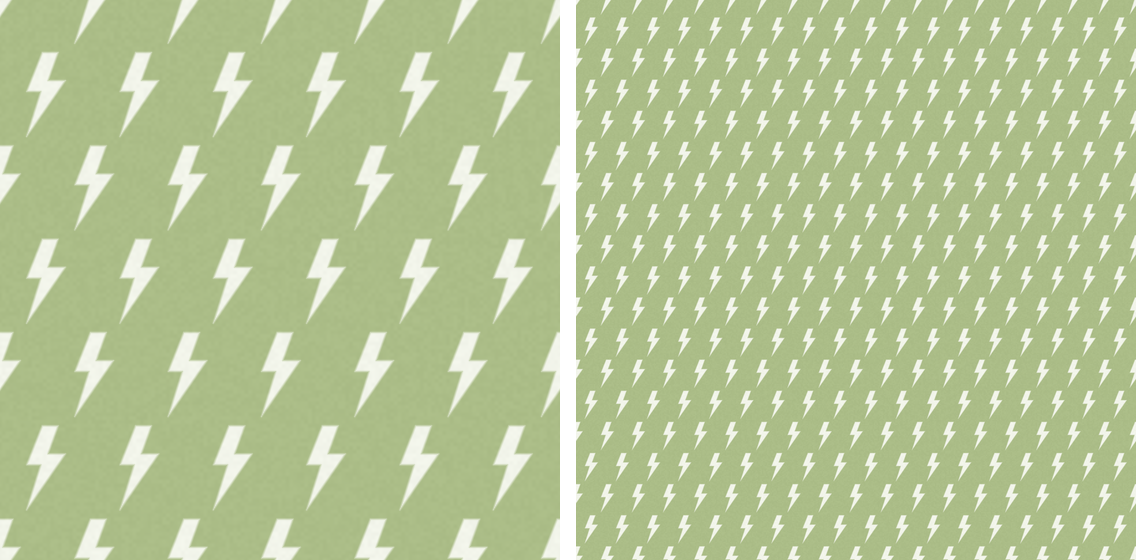
Left, the tile; right, the same tile 3 across and 3 down.
This pattern is drawn by a WebGL 1 fragment shader. Its source:

```glsl
precision highp float;

// Rows of pale lightning bolts on sage green, alternate rows staggered.
// Each bolt is the signed distance to a seven-sided polygon, repeated with
// fract; soft edges and a faint wrapping grain suggest printed cloth.

uniform vec2 u_resolution;

const float REPEATS = 6.0;         // bolts across and rows down (even, so rows wrap)
const float GRAIN_CELLS = 150.0;   // grain lattice cells across the canvas
const float EDGE_SOFTNESS = 0.019; // half width of the edge, in repeat units
const vec3 SAGE = vec3(0.67, 0.74, 0.53);
const vec3 CREAM = vec3(0.95, 0.96, 0.92);

float hash(vec2 p) {
  return fract(sin(dot(p, vec2(127.1, 311.7))) * 43758.5453);
}

// Value noise whose lattice wraps after period cells.
float wrappedNoise(vec2 p, float period) {
  vec2 cell = floor(p);
  vec2 f = fract(p);
  f = f * f * (3.0 - 2.0 * f);
  vec2 lo = mod(cell, period);
  vec2 hi = mod(cell + 1.0, period);
  float bottom = mix(hash(lo), hash(vec2(hi.x, lo.y)), f.x);
  float top = mix(hash(vec2(lo.x, hi.y)), hash(hi), f.x);
  return mix(bottom, top, f.y);
}

// Adds one polygon edge to state: x = squared distance, y = inside sign.
vec2 addEdge(vec2 state, vec2 p, vec2 a, vec2 b) {
  vec2 edge = b - a;
  vec2 toP = p - a;
  vec2 gap = toP - edge * clamp(dot(toP, edge) / dot(edge, edge), 0.0, 1.0);
  bool spans = (a.y > p.y) != (b.y > p.y);
  bool crosses = spans && p.x < a.x + edge.x * toP.y / edge.y;
  return vec2(min(state.x, dot(gap, gap)), crosses ? -state.y : state.y);
}

// Signed distance to a bolt centred on the origin, negative inside.
float boltDistance(vec2 p) {
  vec2 topLeft = vec2(-0.035, 0.438);
  vec2 topRight = vec2(0.135, 0.438);
  vec2 rightNotch = vec2(0.026, 0.137);
  vec2 rightPoint = vec2(0.213, 0.137);
  vec2 tail = vec2(-0.203, -0.463);
  vec2 leftNotch = vec2(-0.050, 0.020);
  vec2 leftPoint = vec2(-0.201, 0.020);

  vec2 state = vec2(10.0, 1.0);
  state = addEdge(state, p, topLeft, topRight);
  state = addEdge(state, p, topRight, rightNotch);
  state = addEdge(state, p, rightNotch, rightPoint);
  state = addEdge(state, p, rightPoint, tail);
  state = addEdge(state, p, tail, leftNotch);
  state = addEdge(state, p, leftNotch, leftPoint);
  state = addEdge(state, p, leftPoint, topLeft);
  return state.y * sqrt(state.x);
}

// Position relative to the nearest bolt centre; odd rows are shifted.
vec2 staggeredCell(vec2 p) {
  float row = floor(p.y + 0.5);
  float centreX = mix(0.004, 0.488, mod(row, 2.0));
  return vec2(fract(p.x - centreX + 0.5) - 0.5, p.y - row);
}

void main() {
  vec2 uv = gl_FragCoord.xy / u_resolution;

  // Bolt coverage, never sharper than one pixel
  float pixel = REPEATS / min(u_resolution.x, u_resolution.y);
  float softness = max(EDGE_SOFTNESS, pixel);
  float d = boltDistance(staggeredCell(uv * REPEATS));
  float coverage = 1.0 - smoothstep(-softness, softness, d);

  // Cloth grain
  float grain = wrappedNoise(uv * GRAIN_CELLS, GRAIN_CELLS) - 0.5;
  vec3 colour = mix(SAGE, CREAM, coverage) + 0.022 * grain;

  gl_FragColor = vec4(colour, 1.0);
}
```
